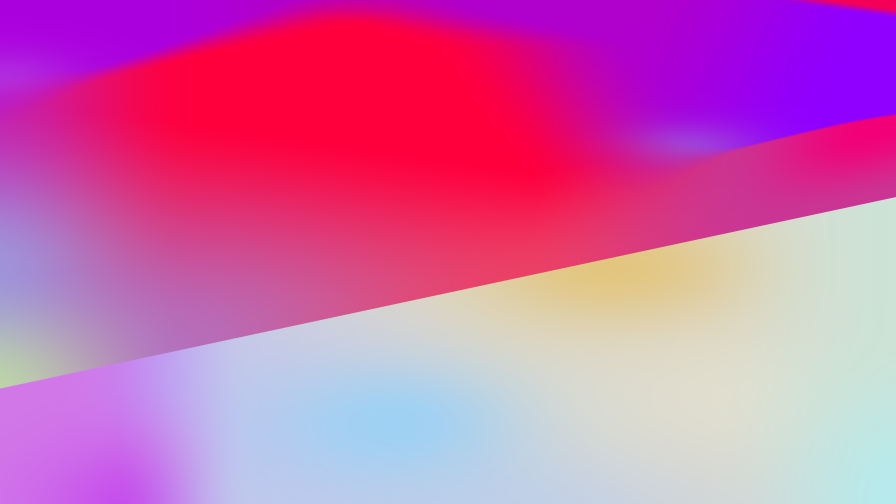
Reproduce this background procedurally as a Shadertoy shader.

```glsl
// Soft colour-mesh background: a red and violet field above a pale pastel plane, split by a diagonal edge.

// Elliptical soft spot: 1 at the centre, fading outward.
float glow(vec2 p, vec2 centre, vec2 radius) {
    vec2 d = (p - centre) / radius;
    return exp(-dot(d, d));
}

// Pastel plane below the diagonal.
vec3 pastelPlane(vec2 p) {
    vec3 col = mix(vec3(.76, .77, .93), vec3(.86, .85, .81), smoothstep(.25, .72, p.x + .5 * (p.y - .1)));
    col = mix(col, vec3(.74, .81, .92), .8 * glow(p, vec2(.55, -.02), vec2(.26, .14)));
    col = mix(col, vec3(.61, .82, .96), .95 * glow(p, vec2(.44, .16), vec2(.14, .12)));
    col = mix(col, vec3(.89, .88, .81), .7 * glow(p, vec2(.84, .22), vec2(.16, .14)));
    col = mix(col, vec3(.89, .77, .48), .95 * glow(p, vec2(.68, .47), vec2(.16, .12)));

    // Mint on the right, orchid on the left.
    vec3 mint = mix(vec3(.71, .92, .93), vec3(.80, .89, .84), smoothstep(0., .35, p.y));
    col = mix(col, mint, smoothstep(.78, 1.02, p.x));
    vec3 orchid = mix(vec3(.82, .47, .91), vec3(.74, .55, .96), smoothstep(.06, .22, p.x) * smoothstep(.05, .25, p.y));
    orchid = mix(orchid, vec3(.77, .28, .93), glow(p, vec2(.18, -.01), vec2(.13, .13)));
    return mix(col, orchid, 1. - smoothstep(.12, .28, p.x));
}

// Red field; h is the height above the diagonal.
vec3 redField(vec2 p, float h) {
    float hazeTop = mix(.58, .2, clamp(p.x / .6, 0., 1.));
    float haze = pow(1. - smoothstep(0., hazeTop, h), .7);
    vec3 hazeColour = mix(vec3(.70, .44, .75), vec3(.92, .25, .40), smoothstep(.15, .6, p.x));
    vec3 col = mix(vec3(1., 0., .24), hazeColour, haze);

    // Cool left margin, green at its foot.
    vec3 cool = mix(vec3(.74, .84, .66), vec3(.62, .58, .86), smoothstep(.22, .47, p.y));
    cool = mix(cool, vec3(.77, .13, .69), smoothstep(.47, .8, p.y));
    col = mix(col, cool, 1. - smoothstep(-.02, .22, p.x));

    // Magenta on the right, brighter towards the rim.
    vec3 magenta = mix(vec3(.79, .21, .58), vec3(.95, 0., .47), smoothstep(0., .14, h) * smoothstep(.8, .97, p.x));
    return mix(col, magenta, smoothstep(.58, .85, p.x));
}

// Violet sheets along the top.
vec3 addViolet(vec3 col, vec2 p) {
    // Left sheet above a rising arc.
    float arc = p.y - (.79 + .52 * p.x - .26 * p.x * p.x);
    float blur = mix(.05, .008, smoothstep(0., .12, p.x));
    float fade = blur + mix(.02, .07, smoothstep(.1, .4, p.x));
    vec3 leftViolet = mix(vec3(.67, 0., .87), vec3(.74, 0., .68), smoothstep(.15, .5, p.x));
    leftViolet = mix(leftViolet, vec3(.70, .22, .88), .8 * glow(p, vec2(0., .84), vec2(.09, .06)));
    col = mix(col, leftViolet, smoothstep(-blur, fade, arc) * (1. - smoothstep(.5, .62, p.x)));

    // Right sheet, with a fold that sharpens to the right.
    float fold = p.y - (.67 + .11 * smoothstep(.68, 1.06, p.x));
    float soft = mix(.08, .003, smoothstep(.68, .84, p.x));
    float reach = p.x + .4 * (p.y - .85) + .15 * smoothstep(.9, 1., p.y);
    float sheet = smoothstep(.5, .74, reach) * smoothstep(-soft, soft, fold);
    vec3 violet = mix(vec3(.69, 0., .80), vec3(.56, 0., 1.), smoothstep(.66, .95, p.x - .25 * (p.y - .82)));
    violet = mix(violet, vec3(.62, .29, .85), .9 * glow(p, vec2(.765, .705), vec2(.085, .05)));
    col = mix(col, violet, sheet);

    // Red sliver in the top right corner.
    float sliver = p.y - 1. + .25 * (p.x - .885);
    return mix(col, vec3(.96, 0., .34), smoothstep(-.008, .012, sliver) * smoothstep(.82, .92, p.x));
}

void mainImage(out vec4 fragColor, in vec2 fragCoord) {
    vec2 p = fragCoord / iResolution.xy;
    float h = p.y - (.229 + .38 * p.x);
    float aa = .7 / iResolution.y;
    vec3 upper = addViolet(redField(p, h), p);
    fragColor = vec4(mix(pastelPlane(p), upper, smoothstep(-aa, aa, h)), 1.);
}
```
